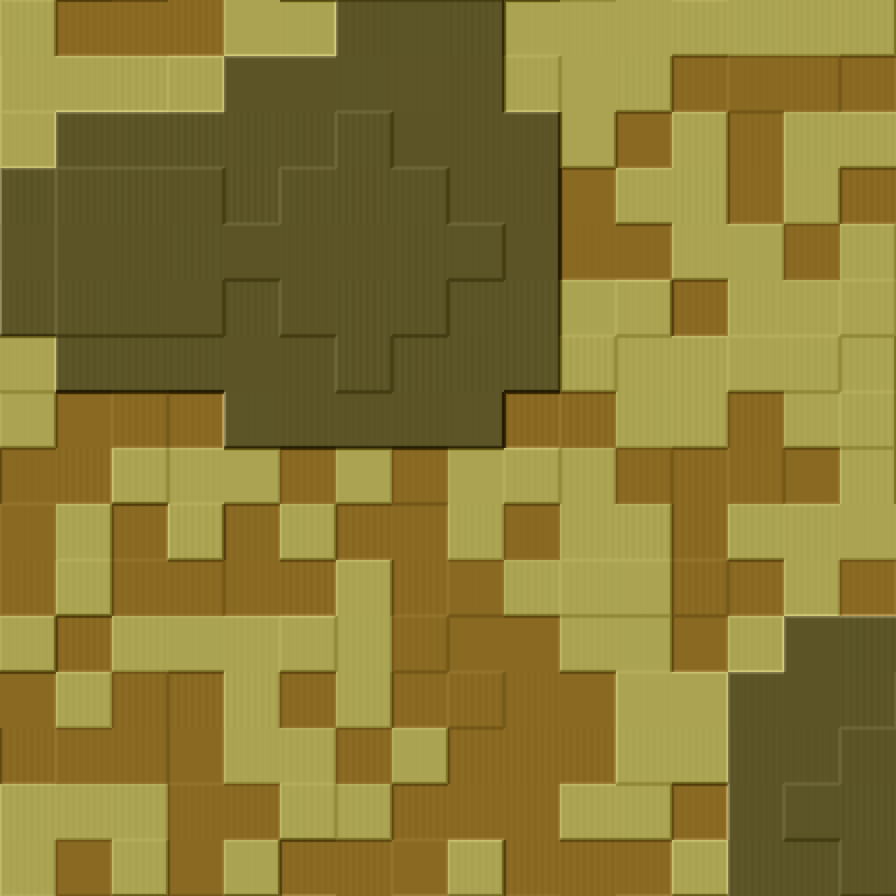
Write a WebGL 1 fragment shader that draws this pattern.

```glsl
precision highp float;
// Embossed block camouflage: khaki and brown squares under stepped olive discs.
uniform vec2 u_resolution;

float hash(vec2 c) {
  return fract(sin(dot(c, vec2(127.1, 311.7))) * 4375.85);
}

// Number of nested steps of a disc that cover a cell: 0, 1 or 2
float discSteps(vec2 cell, vec2 center, float radius) {
  float d = distance(cell, center);
  return step(d, radius) + step(d, radius * 0.58);
}

// Colour in rgb, relief height in a
vec4 block(vec2 cell) {
  float steps = 0.0;
  for (int i = 0; i < 2; i++) {
    float k = float(i);
    steps = max(steps, discSteps(cell, vec2(6.0, 4.0) + 10.0 * k, 3.7));
    steps = max(steps, discSteps(cell, vec2(2.0, 4.0) + k * vec2(5.0, -6.0), 2.5));
  }
  if (steps > 0.5) return vec4(0.36, 0.33, 0.15, 2.2 + 0.8 * steps);

  // Khaki gathers towards the upper right, brown towards the lower left
  float khakiShare = 0.53 + 0.17 * sin(0.2 * cell.x - 0.15 * cell.y - 0.3);
  float khaki = step(hash(cell), khakiShare);
  float ledge = 0.45 * step(0.7, hash(cell + 37.0));
  vec3 color = mix(vec3(0.54, 0.415, 0.135), vec3(0.67, 0.64, 0.32), khaki);
  return vec4(color, khaki + ledge);
}

void main() {
  // Sixteen rows, counted from the top
  float cellsPerPixel = 16.0 / u_resolution.y;
  vec2 p = vec2(gl_FragCoord.x, u_resolution.y - gl_FragCoord.y) * cellsPerPixel;
  vec2 cell = floor(p);
  vec2 local = p - cell - 0.5;
  vec2 side = vec2(local.x < 0.0 ? -1.0 : 1.0, local.y < 0.0 ? -1.0 : 1.0);
  vec2 edge = 0.5 - abs(local);

  vec4 here = block(cell);
  vec4 besideX = block(cell + vec2(side.x, 0.0));
  vec4 besideY = block(cell + vec2(0.0, side.y));

  // Antialiased block borders
  vec2 blend = 0.5 - 0.5 * clamp(edge / (0.5 * cellsPerPixel), 0.0, 1.0);
  vec3 color = mix(here.rgb, besideX.rgb, blend.x);
  color = mix(color, besideY.rgb, blend.y);

  // Faint upright grain, stronger in some blocks
  color += 0.012 * hash(cell + 71.0) * cos(50.265 * p.x);

  // Relief lit from the upper left: rising edges glow, falling edges darken
  vec2 rise = side * (vec2(besideX.a, besideY.a) - here.a);
  vec2 line = 1.0 - smoothstep(0.012, 0.055, edge);
  vec2 slope = rise * line;
  float light = max(max(slope.x, slope.y), 0.0);
  float shadow = min(min(slope.x, slope.y), 0.0);
  color += 0.075 * light;
  color *= exp(shadow * vec3(0.36, 0.4, 0.8));

  gl_FragColor = vec4(clamp(color, 0.0, 1.0), 1.0);
}
```
